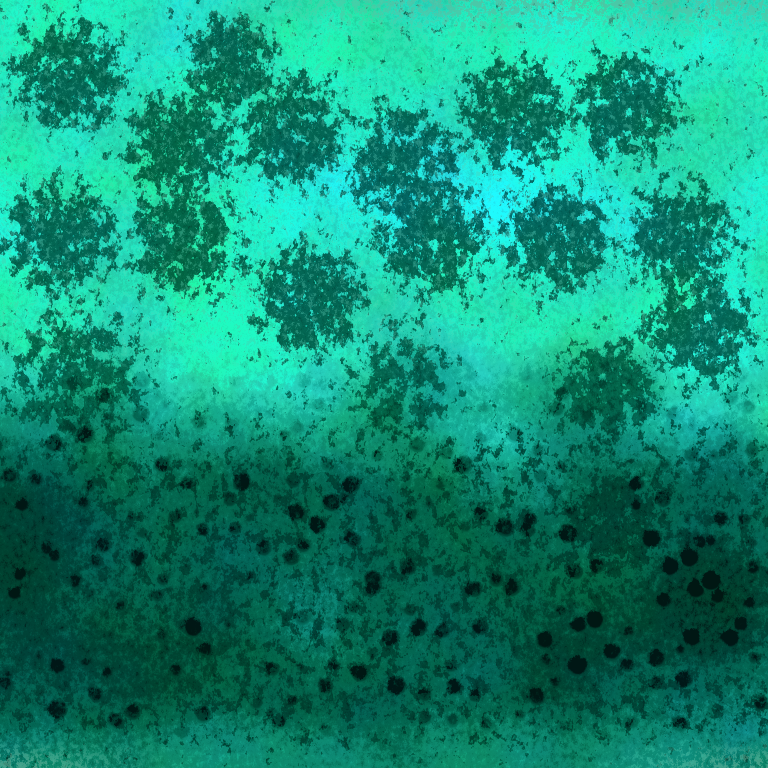
Give the GLSL for this texture, as a three.js fragment shader.

```glsl
varying vec2 vUv;

vec2 hash2(vec2 p) {
  vec3 q = fract(p.xyx * vec3(0.1031, 0.1030, 0.0973));
  q += dot(q, q.yzx + 33.33);
  return fract((q.xx + q.yz) * q.zy);
}

float slope(vec2 cell, vec2 offset) {
  float angle = 6.2832 * hash2(cell).x;
  return dot(vec2(cos(angle), sin(angle)), offset);
}

float gradientNoise(vec2 p) {
  vec2 i = floor(p), f = fract(p);
  vec2 u = f * f * f * (f * (f * 6.0 - 15.0) + 10.0);
  vec2 e = vec2(1.0, 0.0);
  return mix(mix(slope(i, f), slope(i + e.xy, f - e.xy), u.x),
             mix(slope(i + e.yx, f - e.yx), slope(i + e.xx, f - e.xx), u.x), u.y);
}

float fbm(vec2 p, float gain) {
  float sum = 0.0, amp = 0.6;
  for (int i = 0; i < 4; i++) {
    sum += amp * gradientNoise(p);
    p = mat2(1.6, 1.2, -1.2, 1.6) * p + 17.3;
    amp *= gain;
  }
  return sum;
}

float glow(vec2 p, vec2 center, vec2 radius) {
  vec2 d = (p - center) / radius;
  return exp(-dot(d, d));
}

float spongePatch(vec2 p, vec2 center, float radius) {
  return 1.0 - smoothstep(0.35, 1.4, length(p - center) / radius);
}

// Two staggered rows of stamps, then the outlying ones
float spongeCover(vec2 p) {
  float a = 0.0;
  for (int i = 0; i < 6; i++) {
    float k = float(i);
    float arc = 0.82 + 0.012 * (k - 2.5) * (k - 2.5) + 0.02 * cos(3.1416 * k);
    float dip = 0.69 - 0.08 * exp(-3.0 * (k - 2.0) * (k - 2.0));
    a = max(a, spongePatch(p, vec2(0.09 + 0.145 * k, arc - 0.015), 0.08));
    a = max(a, spongePatch(p, vec2(0.08 + 0.161 * k, dip), 0.08));
  }
  a = max(a, spongePatch(p, vec2(0.30, 0.92), 0.068));
  a = max(a, spongePatch(p, vec2(0.91, 0.57), 0.08));
  a = max(a, spongePatch(p, vec2(0.79, 0.49), 0.075));
  a = max(a, 0.8 * spongePatch(p, vec2(0.10, 0.51), 0.10));
  a = max(a, 0.75 * spongePatch(p, vec2(0.52, 0.50), 0.08));
  a = max(a, spongePatch(p, vec2(0.80, 0.32), 0.08));
  return max(a, spongePatch(p, vec2(0.92, 0.22), 0.10));
}

// Soft round spots, one per jittered cell
float spots(vec2 p, float cells, float density) {
  vec2 q = p * cells, id = floor(q);
  float ink = 0.0;
  for (int y = -1; y <= 1; y++) {
    for (int x = -1; x <= 1; x++) {
      vec2 cell = id + vec2(float(x), float(y));
      vec2 center = cell + 0.08 + 0.84 * hash2(cell + 41.0);
      vec2 trait = hash2(cell + 97.0);
      float radius = mix(0.13, 0.29, trait.x);
      float disc = 1.0 - smoothstep(radius - 0.09, radius + 0.08, length(q - center));
      ink = max(ink, disc * step(trait.y, density) * mix(0.5, 1.0, trait.x));
    }
  }
  return ink;
}

vec3 seaRamp(float t) {
  vec3 c = mix(vec3(0.0, 0.09, 0.08), vec3(0.0, 0.26, 0.20), smoothstep(0.0, 0.2, t));
  c = mix(c, vec3(0.01, 0.40, 0.31), smoothstep(0.2, 0.38, t));
  c = mix(c, vec3(0.05, 0.54, 0.44), smoothstep(0.38, 0.54, t));
  c = mix(c, vec3(0.08, 0.67, 0.55), smoothstep(0.54, 0.69, t));
  c = mix(c, vec3(0.15, 0.81, 0.67), smoothstep(0.69, 0.84, t));
  return mix(c, vec3(0.12, 0.98, 0.79), smoothstep(0.84, 1.0, t));
}

void main() {
  vec2 p = vUv;
  float clouds = fbm(p * 5.0 + 8.0, 0.5);
  float grain = fbm(p * vec2(52.0, 42.0), 0.75);
  float fine = fbm(p * vec2(120.0, 100.0) + 31.0, 0.7);

  // Broad light and shade
  float tone = mix(0.37, 0.94, smoothstep(0.34, 0.58, p.y + 0.08 * clouds));
  tone += 0.17 * (1.0 - smoothstep(0.0, 0.10, p.y));
  tone += 0.22 * glow(p, vec2(0.64, 0.41), vec2(0.11, 0.05));
  tone += 0.25 * glow(p, vec2(0.98, 0.46), vec2(0.12, 0.05));
  tone += 0.12 * glow(p, vec2(0.42, 0.18), vec2(0.06, 0.07));
  tone += 0.12 * glow(p, vec2(0.95, 0.09), vec2(0.16, 0.06));
  tone -= 0.20 * glow(p, vec2(0.03, 0.28), vec2(0.09, 0.14));
  tone -= 0.14 * glow(p, vec2(0.15, 0.14), vec2(0.14, 0.07));
  tone -= 0.18 * glow(p, vec2(0.91, 0.21), vec2(0.11, 0.10));
  tone -= 0.10 * glow(p, vec2(0.72, 0.13), vec2(0.14, 0.06));
  tone += 0.22 * clouds + 0.20 * fine;

  // Sponged speckle
  float lower = 1.0 - smoothstep(0.36, 0.52, p.y);
  float cover = max(spongeCover(p), 0.45 * lower * smoothstep(0.0, 0.08, p.y));
  float speckle = smoothstep(-0.12, 0.17, grain + 0.4 * fine + 0.7 * (cover - 0.58));
  tone = mix(tone, mix(0.27, 0.15, lower) + 0.25 * fine, 0.82 * speckle);

  // Dark spots over the lower half
  float field = smoothstep(0.03, 0.07, p.y) * (1.0 - smoothstep(0.47, 0.55, p.y));
  float ink = spots(p + 0.004 * vec2(grain, fine), 25.0, 0.62);
  tone -= 0.30 * ink * field * mix(0.8, 1.0, lower);

  // Cyan and green drift, with chalky flecks
  vec3 color = seaRamp(clamp(tone, 0.0, 1.0));
  float drift = fbm(p * 6.0 + 53.0, 0.6);
  color.b *= 1.0 + 0.35 * drift + 0.12 * glow(p, vec2(0.62, 0.73), vec2(0.22, 0.15));
  float edge = smoothstep(0.91, 1.0, p.y) * smoothstep(0.1, 0.6, p.x);
  edge = max(edge, (1.0 - smoothstep(0.0, 0.05, p.y)) * smoothstep(0.22, 0.48, abs(p.x - 0.5)));
  float chalk = max(edge, 0.45 * smoothstep(0.48, 0.58, p.y)) * smoothstep(0.05, 0.32, fine + 0.2 * edge);
  color = mix(color, vec3(0.38, 0.68, 0.59), 0.65 * chalk);
  gl_FragColor = vec4(color, 1.0);
}
```
